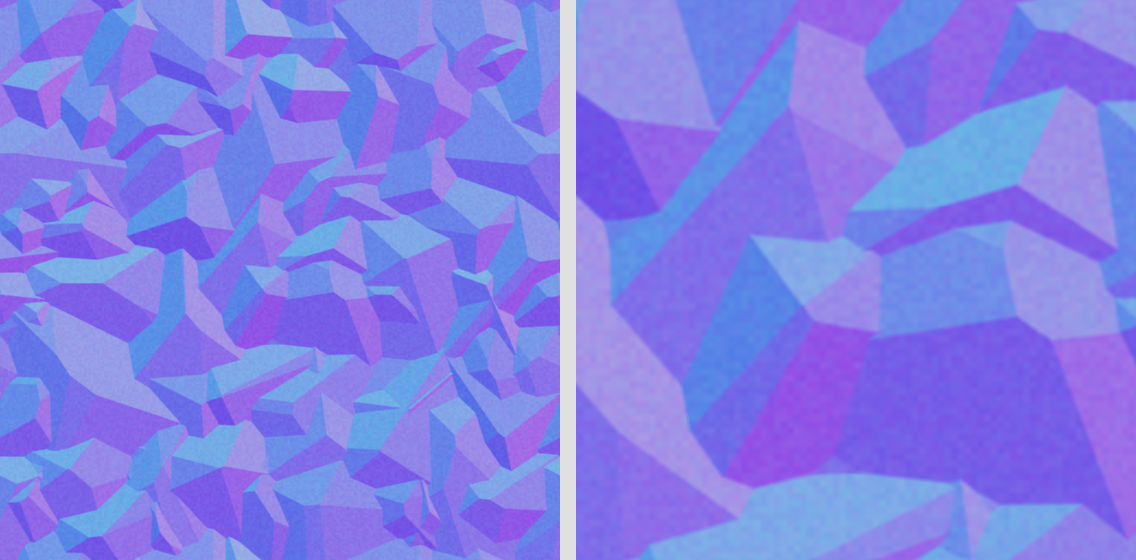
Left: the whole. Right: its middle third, enlarged.
This texture map is drawn by a WebGL 2 fragment shader. Its source:

```glsl
#version 300 es
precision highp float;

#define PITS 8.0
#define PIT_JITTER 0.85
#define PIT_DEPTH 0.35
#define SIDES 5
#define SIDE_SHIFT 0.4
#define FACET_TILT 0.118
#define EDGE_WIDTH 0.002
#define GRAIN_CELLS 256.0
#define GRAIN_TILT 0.055

const float TAU = 6.2831853;

uniform vec2 u_resolution;
out vec4 fragColor;

vec3 hash3(vec2 p) {
  vec3 q = vec3(dot(p, vec2(127.1, 311.7)),
                dot(p, vec2(269.5, 183.3)),
                dot(p, vec2(419.2, 371.9)));
  return fract(sin(q) * 43758.5453);
}

// Wrap whole-number cells; the half step guards against rounding
vec2 wrapCell(vec2 id, float count) {
  return floor(mod(id + 0.5, count));
}

// Planes are vec3(slope, height). Keep the higher one, softening the crease
vec3 upper(vec3 a, vec3 b) {
  float crease = (b.z - a.z) / (length(b.xy - a.xy) + 1e-4);
  float width = EDGE_WIDTH * PITS;
  return vec3(mix(a.xy, b.xy, smoothstep(-width, width, crease)), max(a.z, b.z));
}

vec3 lower(vec3 a, vec3 b) {
  return -upper(-a, -b);
}

// One pit: the upper envelope of a ring of planes leaning outwards
vec3 pit(vec2 p, vec2 key) {
  vec3 surface = vec3(0.0, 0.0, -10.0);
  for (int i = 0; i < SIDES; i++) {
    vec3 rnd = hash3(key + float(i + 1) * vec2(17.0, 29.0));
    float angle = (float(i) + 0.85 * rnd.x) * TAU / float(SIDES);
    vec2 slope = vec2(cos(angle), sin(angle)) * mix(0.45, 1.55, rnd.y);
    float height = dot(slope, p) + (rnd.z - 0.5) * SIDE_SHIFT;
    surface = upper(surface, vec3(slope, height));
  }
  return surface;
}

// Slope of the rock: the lower envelope of scattered, wrapping pits
vec2 rockSlope(vec2 uv) {
  vec2 p = uv * PITS;
  vec2 cell = floor(p);
  vec3 surface = vec3(0.0, 0.0, 10.0);
  for (int y = -2; y <= 2; y++) {
    for (int x = -2; x <= 2; x++) {
      vec2 id = cell + vec2(x, y);
      vec2 key = wrapCell(id, PITS);
      vec3 rnd = hash3(key + 3.0);
      vec2 center = id + 0.5 + (rnd.xy - 0.5) * PIT_JITTER;
      vec3 facet = pit(p - center, key);
      facet.z += rnd.z * PIT_DEPTH;
      surface = lower(surface, facet);
    }
  }
  return surface.xy;
}

// Wrapping value noise, one channel per slope axis
vec2 grainSlope(vec2 uv) {
  vec2 p = uv * GRAIN_CELLS;
  vec2 cell = floor(p);
  vec2 f = fract(p);
  f = f * f * (3.0 - 2.0 * f);
  vec2 a = hash3(wrapCell(cell, GRAIN_CELLS)).xy;
  vec2 b = hash3(wrapCell(cell + vec2(1.0, 0.0), GRAIN_CELLS)).xy;
  vec2 c = hash3(wrapCell(cell + vec2(0.0, 1.0), GRAIN_CELLS)).xy;
  vec2 d = hash3(wrapCell(cell + 1.0, GRAIN_CELLS)).xy;
  return mix(mix(a, b, f.x), mix(c, d, f.x), f.y) - 0.5;
}

void main() {
  vec2 uv = gl_FragCoord.xy / u_resolution;
  vec2 slope = rockSlope(uv) * FACET_TILT + grainSlope(uv) * GRAIN_TILT;

  // Encode the slope as a surface normal colour
  vec3 color = vec3(vec2(0.498, 0.5) + slope * vec2(0.95, 1.1),
                    0.915 - 0.4 * dot(slope, slope));
  fragColor = vec4(color, 1.0);
}
```
